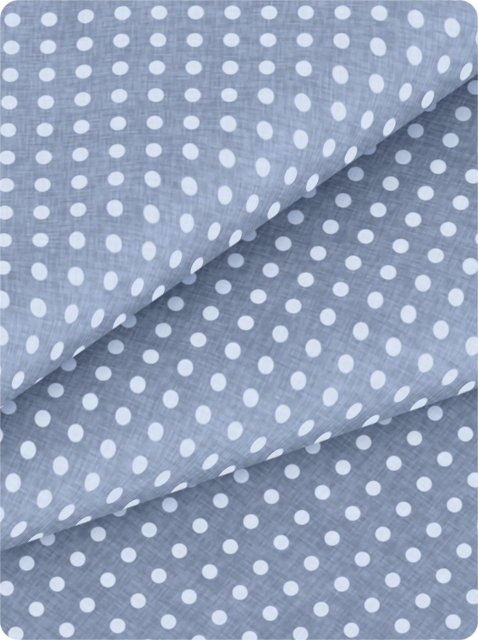
Give the GLSL for this pattern, as a WebGL 2 fragment shader.

```glsl
#version 300 es
precision highp float;
// Blue woven cotton with pale polka dots, lying in three overlapping folds.

uniform vec2 u_resolution;
out vec4 outColor;

const vec3 SHADOW_BLUE = vec3(0.27, 0.32, 0.41);
const vec3 LIGHT_BLUE = vec3(0.66, 0.72, 0.83);
const vec3 SHADED_DOT = vec3(0.48, 0.55, 0.68);
const vec3 PALE_DOT = vec3(0.84, 0.88, 0.94);
const vec3 PAPER = vec3(1.0);

float hash(vec2 p) {
    vec3 h = fract(vec3(p.xyx) * 0.1031);
    h += dot(h, h.yzx + 33.33);
    return fract((h.x + h.y) * h.z);
}

float noise(vec2 p) {
    vec2 i = floor(p), f = fract(p);
    f = f * f * (3.0 - 2.0 * f);
    vec2 right = vec2(1.0, 0.0), up = vec2(0.0, 1.0);
    return mix(mix(hash(i), hash(i + right), f.x),
               mix(hash(i + up), hash(i + 1.0), f.x), f.y);
}

// Signed distance above a straight fold edge; y runs downwards.
float foldDistance(vec2 p, float start, float slope) {
    return (start - slope * p.x - p.y) / sqrt(1.0 + slope * slope);
}

// Displacement of the print where the cloth rolls over a fold:
// a wide lift and a tighter slip along the edge.
vec2 foldShift(float d, vec2 lift, float liftReach, vec2 slip, float slipReach) {
    float wide = clamp(1.0 - d / liftReach, 0.0, 1.0);
    float tight = clamp(1.0 - d / slipReach, 0.0, 1.0);
    return lift * pow(wide, 1.25) + slip * tight * tight;
}

// Crossing threads: long thin noise streaks along both lattice axes.
float weave(vec2 cell) {
    float warp = noise(cell * vec2(17.0, 3.0) + 200.0);
    float weft = noise(cell * vec2(3.0, 15.0) + 400.0);
    float grain = noise(cell * 15.0 + 600.0);
    return 0.4 * warp + 0.4 * weft + 0.2 * grain - 0.5;
}

// One sheet of cloth with dots on the lattice spanned by its two steps.
vec3 dottedCloth(vec2 q, vec2 origin, mat2 steps, vec2 radii, float tone, float soft) {
    vec2 cell = inverse(steps) * (q - origin);
    vec2 offset = steps * (cell - floor(cell + 0.5));
    float dist = (length(offset / radii) - 1.0) * radii.y;
    float dotMask = 1.0 - smoothstep(-soft, soft, dist);
    float thread = weave(cell);
    float blotch = noise(cell * 0.7 + 50.0) - 0.5;
    vec3 ground = mix(SHADOW_BLUE, LIGHT_BLUE, tone + 0.42 * thread + 0.08 * blotch);
    vec3 ink = mix(SHADED_DOT, PALE_DOT, smoothstep(-0.1, 0.62, tone));
    return mix(ground, ink + 0.05 * thread, dotMask);
}

// Soft highlight where the cloth bulges just before a fold.
float crest(float d, float centre, float width) {
    float x = (d - centre) / width;
    return exp(-x * x);
}

float roundedBox(vec2 p, vec2 halfSize, float radius) {
    vec2 q = abs(p) - halfSize + radius;
    return length(max(q, 0.0)) + min(max(q.x, q.y), 0.0) - radius;
}

void main() {
    // Units of canvas height, measured down from the upper left corner.
    vec2 uv = gl_FragCoord.xy / u_resolution.y;
    vec2 p = vec2(uv.x, 1.0 - uv.y);
    float pixel = 1.0 / u_resolution.y;
    float soft = max(pixel, 0.0018);

    float upperFold = foldDistance(p, 0.638, 0.70);
    float lowerFold = foldDistance(p, 0.862, 0.343);

    // Upper sheet, sagging slightly at the left.
    vec2 sag = vec2(0.0, 0.0117 * (1.0 - smoothstep(0.05, 0.22, p.x)));
    vec2 upperShift = foldShift(upperFold, vec2(0.0, 0.0547), 0.169, vec2(-0.048, 0.0), 0.085);
    float upperTone = 0.75 + 0.14 * crest(upperFold, 0.075, 0.055)
        - 0.22 * (1.0 - smoothstep(0.0, 0.035, upperFold));
    vec3 upper = dottedCloth(p - sag - upperShift, vec2(0.0195, 0.0195),
        mat2(0.0573, 0.0, -0.0017, 0.0430), vec2(0.0127, 0.0108), upperTone, soft);

    // Middle sheet, in the broad shadow of the upper one.
    vec2 middleShift = foldShift(lowerFold, vec2(-0.0195, 0.0475), 0.195, vec2(-0.044, -0.008), 0.065);
    float broadShadow = exp(min(upperFold, 0.0) / (0.05 + 0.06 * p.x));
    float middleTone = 0.77 - 0.74 * broadShadow + 0.12 * crest(lowerFold, 0.07, 0.05)
        - 0.22 * (1.0 - smoothstep(0.0, 0.03, lowerFold));
    vec3 middle = dottedCloth(p - middleShift, vec2(0.3294, 0.4896),
        mat2(0.0547, 0.0150, -0.0195, 0.0413), vec2(0.0127, 0.0113), middleTone, soft);

    // Lower sheet, lying flat with a narrow shadow.
    float narrowShadow = exp(min(lowerFold, 0.0) / 0.04);
    float lowerTone = 0.66 - 0.48 * narrowShadow;
    vec3 lower = dottedCloth(p, vec2(0.3750, 0.9258),
        mat2(0.0473, 0.0326, -0.0322, 0.0391), vec2(0.0120, 0.0116), lowerTone, soft);

    // Stack the sheets and round off the corners.
    vec3 color = mix(lower, middle, smoothstep(-soft, soft, lowerFold));
    color = mix(color, upper, smoothstep(-soft, soft, upperFold));
    vec2 halfSize = vec2(0.5 * u_resolution.x / u_resolution.y, 0.5);
    float border = roundedBox(uv - halfSize, halfSize, 0.03);
    color = mix(color, PAPER, smoothstep(-pixel, pixel, border));
    outColor = vec4(color, 1.0);
}
```
